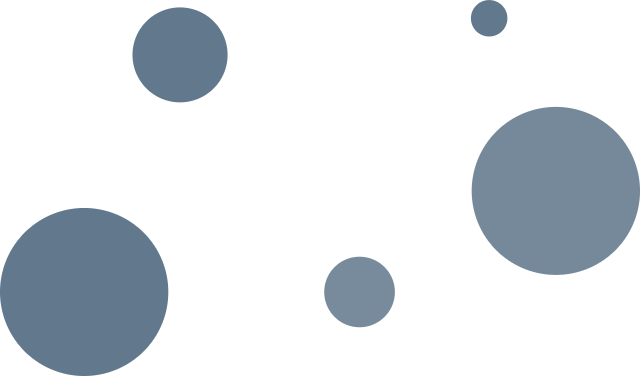
Give the GLSL for this background, as a Shadertoy shader.

```glsl
// Draws five flat slate-blue discs of varied size and paleness on a white ground.

const float ASPECT = 0.5885;  // design height in units of its width
const vec3 PAPER = vec3(1.0);
const vec3 SLATE = vec3(0.384, 0.471, 0.549);

// Each disc: centre x, centre y, radius, fade towards the paper
const int DISC_COUNT = 5;
const vec4 DISCS[DISC_COUNT] = vec4[](
    vec4(0.1315, 0.1315, 0.1315, 0.0),
    vec4(0.2813, 0.5026, 0.0743, 0.0),
    vec4(0.7643, 0.5599, 0.0285, 0.0),
    vec4(0.8685, 0.2897, 0.1315, 0.122),
    vec4(0.5618, 0.1315, 0.0552, 0.140)
);

// Antialiased coverage of a disc, with an edge one pixel wide
float discCoverage(vec2 p, vec2 centre, float radius, float pixel) {
    float dist = length(p - centre) - radius;
    return clamp(0.5 - dist / pixel, 0.0, 1.0);
}

void mainImage(out vec4 fragColor, in vec2 fragCoord) {
    // Canvas coordinates: x in 0..1, y in 0..ASPECT
    vec2 p = fragCoord / iResolution.xy * vec2(1.0, ASPECT);
    float pixel = 1.0 / iResolution.x;

    // Lay the discs over the paper
    vec3 color = PAPER;
    for (int i = 0; i < DISC_COUNT; i++) {
        vec4 disc = DISCS[i];
        vec3 tint = mix(SLATE, PAPER, disc.w);
        color = mix(color, tint, discCoverage(p, disc.xy, disc.z, pixel));
    }

    fragColor = vec4(color, 1.0);
}
```
